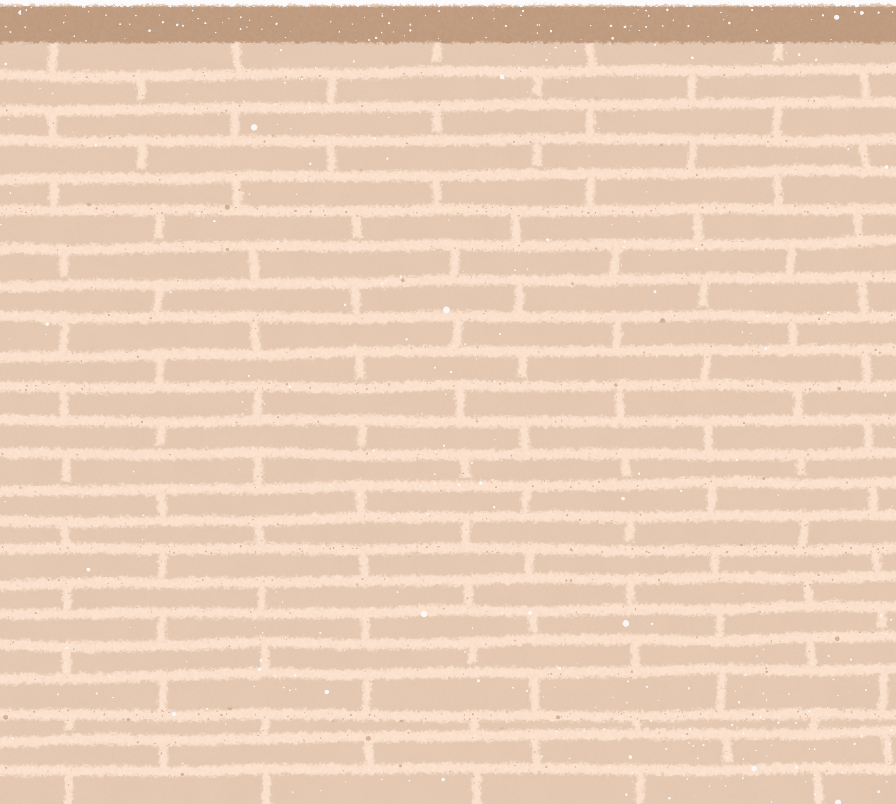
Give the GLSL for this texture, as a WebGL 2 fragment shader.

```glsl
#version 300 es
precision highp float;
// A pale brick wall with chalky uneven mortar, a brown coping strip and scattered flecks.
uniform vec2 u_resolution;
out vec4 fragColor;

const float WALL = 690.0;   // canvas height in wall units
const float COPING = 36.5;  // lower edge of the coping strip
const int BEDS = 22;
const vec3 BRICK = vec3(0.895, 0.785, 0.695);
const vec3 MORTAR = vec3(0.985, 0.885, 0.805);
const vec3 BROWN = vec3(0.75, 0.61, 0.50);
const vec3 CHALK = vec3(0.99, 0.98, 0.98);

// Joint positions: even and odd courses of the upper wall, then of the lower wall
const float JOINTS[20] = float[20](
  46.0, 203.0, 374.0, 507.0, 667.0,  120.0, 284.0, 460.0, 595.0, 742.0,
  53.0, 217.0, 390.0, 526.0, 677.0,  135.0, 305.0, 443.0, 600.0, 738.0);

float hash(vec2 p) {
  vec3 q = fract(p.xyx * 0.1031);
  q += dot(q, q.yzx + 33.33);
  return fract((q.x + q.y) * q.z);
}

float noise(vec2 p) {
  vec2 i = floor(p), f = fract(p);
  f = f * f * (3.0 - 2.0 * f);
  return mix(mix(hash(i), hash(i + vec2(1, 0)), f.x),
             mix(hash(i + vec2(0, 1)), hash(i + vec2(1, 1)), f.x), f.y);
}

// Rough chalk edge: fine grain over broader wobble, centred on zero
float chalk(vec2 p) {
  return 0.45 * noise(p * 0.22) + 0.65 * noise(p * 0.55 + 40.0) + 0.4 * noise(p * 1.1 + 90.0) - 0.75;
}

// One round fleck in some of the cells
float flecks(vec2 p, float cell, float chance, float radius, float seed, float px) {
  vec2 id = floor(p / cell) + seed;
  float r = radius * mix(0.4, 1.0, pow(hash(id + 7.3), 2.0));
  vec2 centre = mix(vec2(r), vec2(cell - r), vec2(hash(id + 19.7), hash(id + 51.1)));
  float d = length(mod(p, cell) - centre) - r + 0.5 * (noise(p * 0.9) - 0.5);
  return step(hash(id), chance) * smoothstep(0.5 * px, -0.5 * px, d);
}

// Some beds lie level, the others climb to the right
bool isLevel(int i) { return ((0x284E94 >> i) & 1) == 1; }

// Height of a mortar bed, measured down from the top
float bedHeight(int i, float x) {
  float k = float(i), bow = sin(3.14159 * k / 21.0);
  float y = 62.0 + 28.5 * k + 14.0 * bow * bow + (i == 19 ? 9.0 : 0.0);
  float tilt = isLevel(i) ? 0.5 : 7.5;
  return y - tilt * (x / 768.0 - 0.5) + 3.0 * (noise(vec2(x * 0.013, k * 7.0)) - 0.5);
}

void main() {
  float px = WALL / u_resolution.y;
  vec2 p = vec2(gl_FragCoord.x, u_resolution.y - gl_FragCoord.y) * px;
  float rough = chalk(p);

  // Horizontal beds, and the course that holds this point
  float bed = 1e3, dusty = 1e3, top = COPING, bottom = WALL + 22.0;
  int course = 0;
  for (int i = 0; i < BEDS; i++) {
    float y = bedHeight(i, p.x);
    bed = min(bed, abs(p.y - y));
    if (i % 5 == 4) dusty = min(dusty, abs(p.y - y));
    if (p.y > y) { course = i + 1; top = y; }
    else bottom = min(bottom, y);
  }
  float mortarDist = bed - 4.4;

  // Upright joints, leaning a little and sometimes stopping short
  float along = (p.y - top) / (bottom - top);
  int pattern = (course > 4 ? 10 : 0) + (course % 2) * 5;
  for (int j = 0; j < 5; j++) {
    float drift = course > 4 ? (0.4 + 0.35 * min(float(j), 3.0)) * float(course - 5) : 0.0;
    float h = hash(vec2(j, course) + 3.0);
    float lean = (hash(vec2(course, j) + 61.0) - 0.5) * 7.0;
    float x = JOINTS[pattern + j] + drift + 3.0 * (h - 0.5) + lean * (along - 0.5);
    float stop = bottom - (h > 0.75 ? 8.0 : 1.0);
    mortarDist = min(mortarDist, max(abs(p.x - x) - 3.7, p.y - stop));
  }
  float soft = 1.5 + 0.5 * px;
  float mortar = smoothstep(soft, -soft, mortarDist + 4.2 * rough);

  // Bricks, with a faint mottling, under the mortar
  vec3 colour = BRICK + 0.008 * (noise(p * 0.05) - 0.5) + 0.01 * (noise(p * 0.7) - 0.5);
  colour = mix(colour, MORTAR + 0.025 * (noise(p * 0.6 + 15.0) - 0.5), mortar);

  // Brown grit in the mortar, thickest along the dusty beds
  float dust = smoothstep(9.0, 2.0, dusty);
  float grit = flecks(p, 4.0, 0.07 + 0.16 * dust, 0.95, 11.0, px) * mortar;
  grit = max(grit, flecks(p, 17.0, 0.03 + 0.13 * dust, 2.3, 83.0, px) * smoothstep(8.0, 4.0, bed));
  colour = mix(colour, BROWN, grit * 0.65);

  // Coping strip and the ragged bare edge above it
  float edge = max(5.0 - p.y, p.y - COPING) + 3.5 * rough;
  float coping = smoothstep(1.0 + 0.5 * px, -1.0 - 0.5 * px, edge);
  colour = mix(colour, BROWN + 0.02 * (noise(p * 0.5) - 0.5), coping);
  colour = mix(colour, CHALK, smoothstep(0.8 + 0.5 * px, -0.8 - 0.5 * px, p.y - 4.5 + 4.5 * rough));

  // White spatter, gathered on the coping, in drifts and near the foot
  float drifts = smoothstep(0.58, 0.9, noise(p * 0.017 + 5.0));
  float foot = smoothstep(560.0, 690.0, p.y) * smoothstep(300.0, 650.0, p.x);
  float crowd = 0.008 + 0.09 * drifts + 0.08 * foot + 0.14 * coping;
  float spatter = flecks(p, 6.0, crowd, 1.1, 131.0, px);
  spatter = max(spatter, flecks(p, 29.0, 0.012 + 0.9 * crowd, 3.0, 211.0, px));
  colour = mix(colour, CHALK, spatter * 0.95);

  fragColor = vec4(colour, 1.0);
}
```
